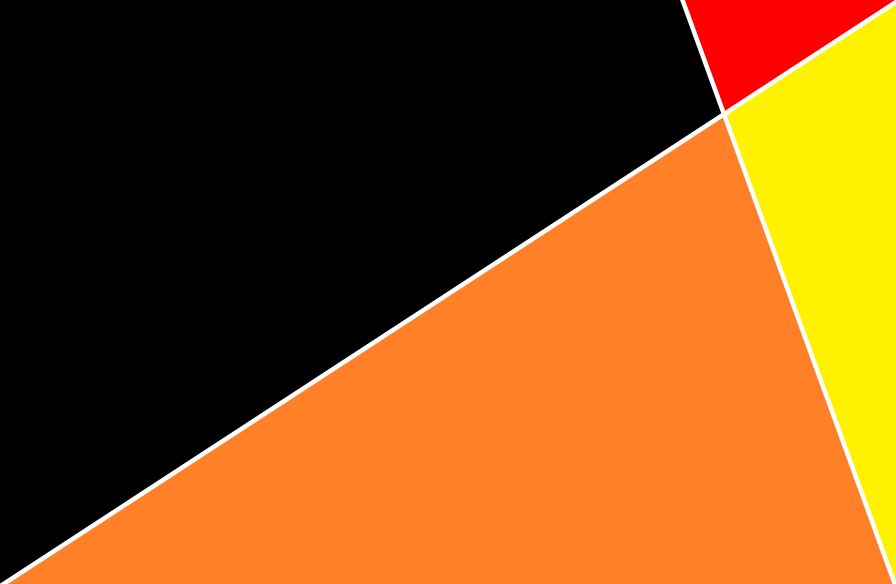
A Shadertoy shader for this background:

```glsl
// Two white lines crossing on a canvas split into black, red, orange and yellow fields.

// Signed distance to the line through a and b, positive on its left side
float lineDistance(vec2 p, vec2 a, vec2 b) {
    vec2 dir = normalize(b - a);
    return dir.x * (p.y - a.y) - dir.y * (p.x - a.x);
}

void mainImage(out vec4 fragColor, in vec2 fragCoord) {
    // Canvas height is one unit
    vec2 p = fragCoord / iResolution.y;
    float aspect = iResolution.x / iResolution.y;
    float pixel = 1.0 / iResolution.y;

    // Shallow diagonal and steep line
    float diagonal = lineDistance(p, vec2(0.0040 * aspect, 0.0), vec2(aspect, 0.9965));
    float steep = lineDistance(p, vec2(0.9987 * aspect, 0.0), vec2(0.7617 * aspect, 1.0));

    // Four flat fields
    float above = smoothstep(-0.5 * pixel, 0.5 * pixel, diagonal);
    float left = smoothstep(-0.5 * pixel, 0.5 * pixel, steep);
    vec3 upper = mix(vec3(1.0, 0.0, 0.0), vec3(0.0), left);
    vec3 lower = mix(vec3(1.0, 0.95, 0.0), vec3(1.0, 0.502, 0.153), left);
    vec3 color = mix(lower, upper, above);

    // White strokes along both lines
    float stroke = min(abs(diagonal), abs(steep)) - 0.0039;
    color = mix(color, vec3(1.0), clamp(0.5 - stroke / pixel, 0.0, 1.0));

    fragColor = vec4(color, 1.0);
}
```
